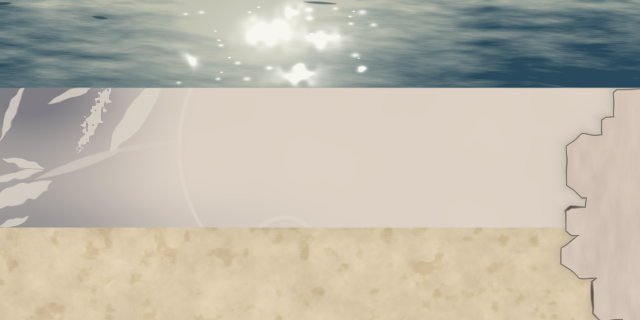
Write a WebGL 1 fragment shader that draws this background.

```glsl
precision highp float;
// Collage of three bands: sunlit water, misty paper with pale leaves, and sand, with a scalloped paper badge.
uniform vec2 u_resolution;

float hash(vec2 p) {
  return fract(sin(dot(p, vec2(127.1, 311.7))) * 43758.5453);
}

float noise(vec2 p) {
  vec2 i = floor(p), f = fract(p);
  f = f * f * (3.0 - 2.0 * f);
  return mix(mix(hash(i), hash(i + vec2(1, 0)), f.x),
             mix(hash(i + vec2(0, 1)), hash(i + vec2(1, 1)), f.x), f.y);
}

float fbm(vec2 p) {
  float sum = 0.0, amp = 0.5;
  for (int i = 0; i < 4; i++) {
    sum += amp * noise(p);
    p = p * 2.03 + 7.3;
    amp *= 0.5;
  }
  return sum / 0.9375;
}

// Soft-edged sliver from a to b, widest in the middle
float blade(vec2 p, vec2 a, vec2 b, float width) {
  vec2 ab = b - a;
  float t = clamp(dot(p - a, ab) / dot(ab, ab), 0.0, 1.0);
  float d = length(p - a - ab * t) - width * 4.0 * t * (1.0 - t);
  return 1.0 - smoothstep(-0.003, 0.004, d);
}

float glow(vec2 p, vec2 center, vec2 radius) {
  vec2 q = (p - center) / radius;
  return exp(-dot(q, q));
}

// Signed distance to a chamfered tab that starts at tip and runs right
float petal(vec2 p, vec2 tip, float halfHeight, float chamfer) {
  vec2 q = vec2(p.x - tip.x, abs(p.y - tip.y) - halfHeight);
  return max(max(q.y, -q.x), (q.y * 1.3 - q.x + chamfer) * 0.61);
}

vec3 water(vec2 p) {
  float depth = (1.0 - p.y) / 0.2745;
  vec2 q = vec2(p.x, p.y + 0.05 * p.x + 0.012 * noise(p * 9.0));
  float ripple = fbm(q * vec2(6.0, 38.0)) * 0.65 + fbm(q * vec2(15.0, 75.0) + 20.0) * 0.35;
  float haze = glow(p, vec2(0.82, 0.9), vec2(0.5, 0.6));
  float tone = 0.30 - 0.26 * smoothstep(1.1, 1.6, p.x) * depth + 0.72 * haze
             + 0.22 * (1.0 - depth) - 0.13 * depth + (ripple - 0.5) * mix(1.35, 0.45, haze);
  vec3 col = mix(vec3(0.16, 0.29, 0.36), vec3(0.72, 0.73, 0.67), clamp(tone, 0.0, 1.05));
  // Floating flecks
  float fleck = blade(p, vec2(0.29, 0.948), vec2(0.335, 0.942), 0.004)
              + blade(p, vec2(-0.02, 0.987), vec2(0.035, 0.99), 0.004)
              + blade(p, vec2(0.95, 0.994), vec2(1.05, 0.988), 0.003);
  col = mix(col, vec3(0.16, 0.27, 0.32), 0.8 * min(fleck, 1.0));
  // Broken sun reflections
  vec2 g = p + 0.035 * (vec2(noise(p * 32.0), noise(p * 38.0 + 9.0)) - 0.5);
  float sun = 1.4 * glow(g, vec2(0.835, 0.9), vec2(0.075, 0.045))
            + 1.2 * glow(g, vec2(0.92, 0.965), vec2(0.035, 0.025))
            + 1.2 * glow(g, vec2(1.01, 0.878), vec2(0.065, 0.028))
            + 1.2 * glow(g, vec2(0.6, 0.812), vec2(0.026, 0.018))
            + 1.2 * glow(g, vec2(0.93, 0.765), vec2(0.07, 0.022))
            + 0.3 * glow(p, vec2(0.88, 0.88), vec2(0.25, 0.14));
  for (int i = 0; i < 32; i++) {
    float k = float(i);
    vec2 c = vec2(0.52 + 0.7 * hash(vec2(k, 1.0)), 0.735 + 0.25 * hash(vec2(k, 2.0)));
    sun += 0.8 * glow(p, c, vec2(1.8, 1.0) * (0.002 + 0.006 * hash(vec2(k, 3.0))));
  }
  return mix(col, vec3(0.97, 0.97, 0.94), clamp(sun, 0.0, 1.0));
}

vec3 mist(vec2 p) {
  vec3 col = vec3(0.863, 0.819, 0.768) + 0.012 * (fbm(p * 4.0) - 0.5);
  // Grey shadow at the left and along the lower edge
  float shade = 0.5 * smoothstep(0.62, 0.0, p.x) + 0.55 * glow(p, vec2(0.14, 0.7), vec2(0.25, 0.13))
              + 0.22 * glow(p, vec2(0.25, 0.28), vec2(0.5, 0.09));
  col = mix(col, vec3(0.46, 0.46, 0.49), clamp(shade, 0.0, 0.9));
  // Pale leaves and stems
  vec2 q = p + 0.012 * (vec2(noise(p * 45.0), noise(p * 45.0 + 5.0)) - 0.5);
  vec2 frayed = p + 0.03 * (vec2(noise(p * 110.0), noise(p * 110.0 + 5.0)) - 0.5);
  float leaf = blade(q, vec2(0.51, 0.76), vec2(0.34, 0.52), 0.032);
  leaf = max(leaf, blade(frayed, vec2(0.345, 0.74), vec2(0.25, 0.53), 0.018));
  leaf = max(leaf, blade(q, vec2(0.08, 0.75), vec2(0.0, 0.56), 0.013));
  leaf = max(leaf, blade(q, vec2(0.15, 0.675), vec2(0.31, 0.745), 0.015));
  leaf = max(leaf, blade(q, vec2(-0.06, 0.35), vec2(0.165, 0.43), 0.03));
  leaf = max(leaf, blade(q, vec2(0.01, 0.505), vec2(0.135, 0.475), 0.015));
  leaf = max(leaf, blade(q, vec2(-0.05, 0.43), vec2(0.13, 0.47), 0.012));
  leaf = max(leaf, blade(q, vec2(0.0, 0.29), vec2(0.09, 0.32), 0.014));
  leaf = max(leaf, 0.65 * blade(p, vec2(0.11, 0.44), vec2(0.4, 0.54), 0.014));
  leaf = max(leaf, 0.4 * blade(p, vec2(0.3, 0.52), vec2(0.56, 0.56), 0.008));
  col = mix(col, vec3(0.865, 0.835, 0.79), 0.8 * leaf);
  // Faint curved lines
  float arc = abs(length(p - vec2(1.04, 0.54)) - 0.48) + step(0.68, p.x);
  float ring = abs(length(p - vec2(0.89, 0.21)) - 0.11);
  float trace = 1.0 - smoothstep(0.002, 0.01, min(arc, ring));
  return mix(col, vec3(0.9, 0.86, 0.81), 0.4 * trace);
}

vec3 sand(vec2 p) {
  float patches = fbm(p * 17.0 + 3.0), grain = fbm(p * 60.0);
  vec3 col = vec3(0.858, 0.79, 0.672) + 0.09 * (patches - 0.5) + 0.04 * (grain - 0.5);
  return col - vec3(0.05, 0.06, 0.08) * smoothstep(0.56, 0.8, fbm(p * 24.0 + 40.0)) - 0.02 * smoothstep(0.2, 0.29, p.y);
}

float badge(vec2 p) {
  p += 0.008 * (vec2(noise(p * 28.0), noise(p * 28.0 + 4.0)) - 0.5);
  float d = length(p - vec2(2.297, 0.31)) - 0.468;
  d = min(d, petal(p, vec2(1.917, 0.675), 0.047, 0.012));
  d = min(d, petal(p, vec2(1.88, 0.602), 0.035, 0.012));
  d = min(d, petal(p, vec2(1.77, 0.481), 0.1, 0.05));
  d = min(d, petal(p, vec2(1.768, 0.309), 0.046, 0.018));
  d = min(d, petal(p, vec2(1.756, 0.2), 0.068, 0.055));
  return min(d, petal(p, vec2(1.85, 0.07), 0.07, 0.025));
}

void main() {
  vec2 p = gl_FragCoord.xy / u_resolution.y;
  p.x *= 2.0 * u_resolution.y / u_resolution.x;
  float px = 1.0 / u_resolution.y;
  vec3 col = mix(sand(p), mist(p), smoothstep(-px, px, p.y - 0.289));
  // Badge with fibrous paper, thin outline and dark notches
  float d = badge(p);
  vec3 paper = vec3(0.825, 0.767, 0.713) + 0.07 * (fbm(p * vec2(45.0, 14.0)) - 0.5) + 0.04 * (fbm(p * 7.0) - 0.5);
  col *= 1.0 - 0.12 * exp(-max(d, 0.0) * 70.0);
  col = mix(paper, col, smoothstep(-px, px, d));
  float notch = glow(p, vec2(1.785, 0.35), vec2(0.025, 0.012)) + glow(p, vec2(1.853, 0.08), vec2(0.012, 0.04));
  float outline = 1.0 - smoothstep(0.0, 0.004 + 0.006 * notch, abs(d));
  col = mix(col, vec3(0.3, 0.27, 0.25), outline * min(0.55 + 0.4 * notch, 0.95));
  col = mix(col, water(p), smoothstep(-px, px, p.y - 0.7255));
  gl_FragColor = vec4(col, 1.0);
}
```
